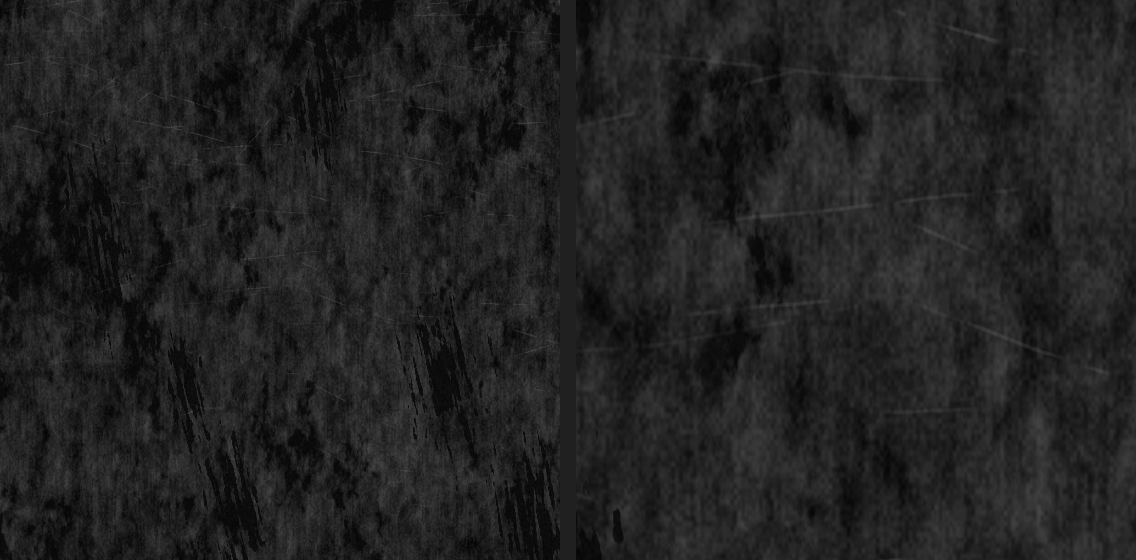
Left, the full canvas; right, a detail of the centre.
This texture is drawn by a three.js fragment shader. Its source:

```glsl
// Dark, worn charcoal surface with black flaking, vertical grime and fine scratches.
varying vec2 vUv;

float hash(vec2 p) {
  vec3 q = fract(p.xyx * 0.1031);
  q += dot(q, q.yzx + 33.33);
  return fract((q.x + q.y) * q.z);
}

float noise(vec2 p) {
  vec2 cell = floor(p);
  vec2 f = fract(p);
  f = f * f * (3.0 - 2.0 * f);
  float low = mix(hash(cell), hash(cell + vec2(1.0, 0.0)), f.x);
  float high = mix(hash(cell + vec2(0.0, 1.0)), hash(cell + 1.0), f.x);
  return mix(low, high, f.y);
}

float layeredNoise(vec2 p) {
  float sum = 0.0;
  float weight = 0.5;
  for (int i = 0; i < 5; i++) {
    sum += weight * noise(p);
    p = p * 2.03 + vec2(17.3, 9.1);
    weight *= 0.62;
  }
  return sum / 1.195;
}

vec2 turn(vec2 d, float angle) {
  return vec2(d.x * cos(angle) + d.y * sin(angle), d.y * cos(angle) - d.x * sin(angle));
}

// Leaning, brush-like areas where the coat was dragged off in strips
float scrapes(vec2 uv, float rough) {
  float mask = 0.0;
  for (int i = 0; i < 6; i++) {
    float n = float(i);
    vec2 d = uv - fract(vec2(0.33, 0.3) + n * vec2(0.618, 0.755));
    vec2 q = turn(d, mix(0.1, 0.28, hash(vec2(n, 3.0))));
    vec2 size = vec2(0.035, 0.085) * mix(0.8, 1.4, hash(vec2(n, 8.0)));
    float body = 1.0 - length(q / size) + 2.6 * (rough - 0.5);
    float strips = 0.55 * noise(q * vec2(150.0, 10.0) + n * 31.0);
    strips += 0.45 * noise(q * vec2(320.0, 30.0) + n * 13.0);
    mask = max(mask, smoothstep(0.0, 0.25, body + 2.6 * (strips - 0.58)));
  }
  return mask;
}

// Hairline scratches, mostly close to horizontal and denser towards the top
float scratches(vec2 uv) {
  float light = 0.0;
  for (int i = 0; i < 130; i++) {
    float n = float(i);
    vec2 center = vec2(hash(vec2(n, 1.0)), sqrt(hash(vec2(n, 2.0))));
    float angle = 0.8 * (hash(vec2(n, 4.0)) - 0.6);
    angle += step(0.8, hash(vec2(n, 5.0))) * 1.1;
    vec2 q = turn(uv - center, angle);
    float reach = mix(0.025, 0.13, pow(hash(vec2(n, 6.0)), 2.0));
    q.y += q.x * q.x * 1.2 * (hash(vec2(n, 7.0)) - 0.5);
    float line = smoothstep(0.0019, 0.0003, abs(q.y)) * smoothstep(reach, reach * 0.5, abs(q.x));
    float wear = smoothstep(0.15, 0.65, noise(vec2(q.x * 70.0, n)));
    light = max(light, line * wear * mix(0.25, 1.0, hash(vec2(n, 9.0))));
  }
  return light;
}

void main() {
  vec2 uv = vUv;
  vec2 warp = vec2(layeredNoise(uv * 16.0), layeredNoise(uv * 16.0 + 40.0)) - 0.5;
  vec2 p = uv + 0.035 * warp;

  // Grime: broad clouds, hanging streaks, small blotches and a fine woven grain
  float cloud = layeredNoise(p * vec2(7.0, 5.0) + 5.0);
  float streak = layeredNoise(p * vec2(44.0, 8.0) + 71.0);
  float blotch = layeredNoise(uv * vec2(58.0, 36.0) + 23.0);
  float fibre = noise(uv * vec2(330.0, 22.0));
  float grain = noise(uv * vec2(460.0, 310.0));
  float tone = 0.147 + 0.13 * (cloud - 0.5) + 0.17 * (streak - 0.5) + 0.2 * (blotch - 0.5);
  tone += 0.045 * (fibre - 0.5) + 0.07 * (grain - 0.5);

  // A calmer, cleaner band runs down the middle
  float calm = exp(-pow((uv.x - 0.47) / 0.09, 2.0)) * smoothstep(0.95, 0.6, uv.y);

  // Ragged flakes: crumbs gather inside larger worn zones, with a soft stained rim
  float crumbs = layeredNoise(p * vec2(38.0, 20.0) + 90.0);
  float zone = layeredNoise(p * vec2(9.0, 5.0) + 133.0);
  float flake = 0.42 * zone + 0.33 * crumbs + 0.25 * streak - 0.03 * calm;
  flake += 0.2 * (layeredNoise(uv * vec2(120.0, 60.0)) - 0.5);
  float stain = smoothstep(0.48, 0.61, flake);
  float black = max(smoothstep(0.575, 0.625, flake), scrapes(uv, blotch));
  tone *= 1.0 - 0.5 * stain;
  tone = mix(tone, 0.018 + 0.03 * grain, 0.88 * black);

  // Scratches catch a little light
  tone += 0.1 * scratches(uv + 0.004 * warp) * (1.0 - 0.5 * black);

  gl_FragColor = vec4(vec3(clamp(tone, 0.012, 0.27)), 1.0);
}
```
